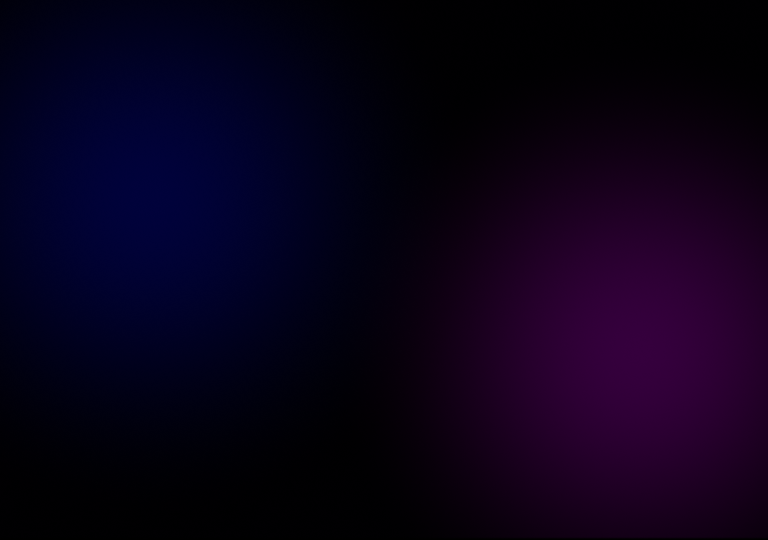
Give the GLSL for this background, as a WebGL 2 fragment shader.

```glsl
#version 300 es
precision highp float;
// Two soft glows, blue at upper left and magenta at lower right, on black.

uniform vec2 u_resolution;
out vec4 fragColor;

const vec3 BASE = vec3(0.002, 0.0, 0.006);
const vec3 BLUE = vec3(0.0, 0.008, 0.225);
const vec3 MAGENTA = vec3(0.205, 0.0, 0.232);

// Round glow that eases from one at the centre to zero at the radius.
float glow(vec2 p, vec2 center, float radius) {
    return 1.0 - smoothstep(0.0, radius, length(p - center));
}

// Small noise that hides banding in the dark gradients.
float hash(vec2 p) {
    return fract(sin(dot(p, vec2(12.9898, 78.233))) * 43758.55);
}

void main() {
    // Canvas heights as units, so the glows stay round.
    vec2 p = gl_FragCoord.xy / u_resolution.y;
    float aspect = u_resolution.x / u_resolution.y;

    vec3 color = BASE;
    color += BLUE * glow(p, vec2(0.195 * aspect, 0.638), 0.605);
    color += MAGENTA * glow(p, vec2(0.833 * aspect, 0.352), 0.58);

    // Thin dark rim along the lower edge.
    color *= smoothstep(0.001, 0.006, p.y);

    color += (hash(gl_FragCoord.xy) - 0.5) / 255.0;
    fragColor = vec4(max(color, 0.0), 1.0);
}
```
